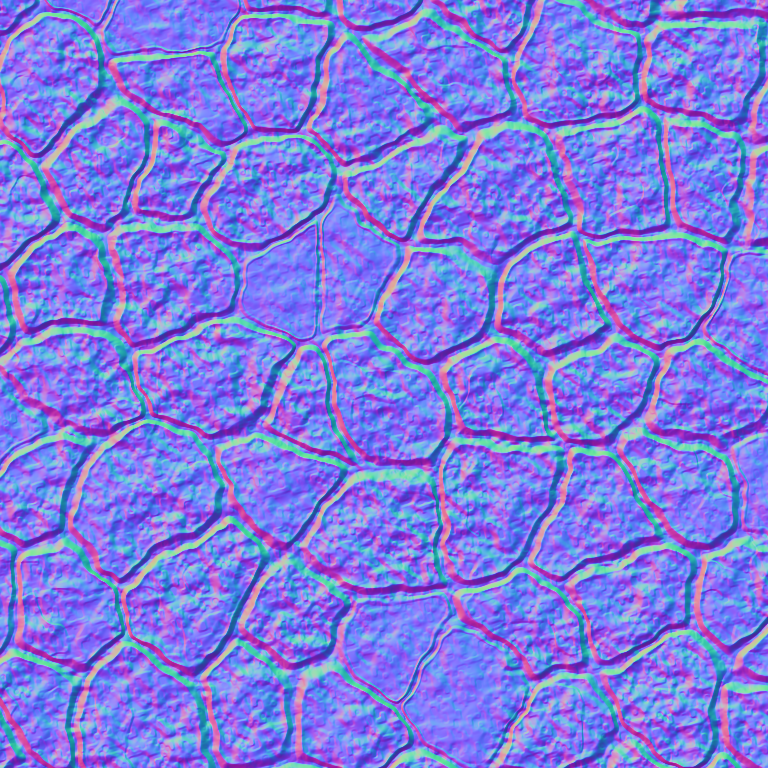
Reproduce this texture map procedurally as a three.js fragment shader.

```glsl
// Tangent-space normal map of a rough fieldstone wall.
// Rounded Voronoi stones with thin ragged rims, ledges and crumbly grain form a
// height field; its finite-difference slope is encoded as a normal colour.

varying vec2 vUv;

const float CELLS = 7.3;          // stones across the canvas
const float JITTER = 0.68;        // irregularity of stone centres
const float ROW_SHIFT = 0.32;     // sideways shift of alternate rows
const float ROUNDING = 0.026;     // corner softness, in cells
const float GAP = 0.012;          // half width of the joints, in cells
const float BEVEL = 0.06;         // width of the rim, in cells
const float RISE = 0.0185;        // stone height above the joints
const float LIP = 0.0022;         // raised line just inside the rim
const float SUNK_SHARE = 0.12;    // share of low, smoother filler stones
const float GRAIN = 0.37;         // slope strength of the fine grain
const float LEDGE = 0.0026;       // height of broken ledges
const float RUBBLE = 0.012;       // height of chips caught in the joints
const float SAMPLE_STEP = 0.0011; // distance between height samples
const float SIDE_GAIN = 0.83;     // strength of the red and green channels
const vec2 TILT = vec2(-0.02, -0.06);

float hash(vec2 p) {
  return fract(sin(dot(p, vec2(127.1, 311.7))) * 43758.5453);
}

float noise(vec2 p) {
  vec2 i = floor(p);
  vec2 f = fract(p);
  vec2 u = f * f * (3.0 - 2.0 * f);
  float low = mix(hash(i), hash(i + vec2(1.0, 0.0)), u.x);
  float high = mix(hash(i + vec2(0.0, 1.0)), hash(i + 1.0), u.x);
  return mix(low, high, u.y);
}

vec2 noise2(vec2 p) {
  return vec2(noise(p), noise(p + 37.3)) - 0.5;
}

// Stone centre of a cell; alternate rows are shifted like masonry.
vec2 stoneCentre(vec2 cell) {
  vec2 jitter = vec2(hash(cell), hash(cell + 61.7)) - 0.5;
  return cell + 0.5 + vec2(ROW_SHIFT * mod(cell.y, 2.0), 0.0) + JITTER * jitter;
}

// x: rounded distance to the stone's edge, y: random value of the stone.
vec2 stone(vec2 q) {
  vec2 base = floor(q);
  vec2 nearest = vec2(0.0);
  vec2 home = base;
  float best = 100.0;
  for (int j = -1; j <= 1; j++) {
    for (int i = -2; i <= 1; i++) {
      vec2 cell = base + vec2(float(i), float(j));
      vec2 r = stoneCentre(cell) - q;
      if (dot(r, r) < best) {
        best = dot(r, r);
        nearest = r;
        home = cell;
      }
    }
  }
  // Smooth minimum over the bisectors rounds the corners.
  float sum = 0.0;
  for (int j = -2; j <= 2; j++) {
    for (int i = -2; i <= 2; i++) {
      vec2 r = stoneCentre(home + vec2(float(i), float(j))) - q;
      vec2 apart = r - nearest;
      if (dot(apart, apart) > 0.0001) {
        float edge = dot(0.5 * (r + nearest), normalize(apart));
        sum += exp(-edge / ROUNDING);
      }
    }
  }
  return vec2(-ROUNDING * log(sum), hash(home + 17.9));
}

// Three octaves of flat-topped crumbs, each turned against the last.
float grain(vec2 p) {
  float sum = 0.0;
  float freq = 44.0;
  for (int i = 0; i < 3; i++) {
    sum += (smoothstep(0.2, 0.8, noise(p * freq)) - 0.5) / freq;
    p = mat2(0.8, 0.6, -0.6, 0.8) * p + 3.7;
    freq *= 1.95;
  }
  return sum * GRAIN;
}

float height(vec2 p) {
  vec2 warp = 0.26 * noise2(p * 11.0) + 0.075 * noise2(p * 38.0);
  vec2 s = stone(p * CELLS + warp + 0.022 * noise2(p * 95.0));
  float width = BEVEL * mix(0.65, 1.35, noise(p * 16.0 + 5.0));
  float body = smoothstep(GAP, GAP + width, s.x);
  float sunk = body * (1.0 - step(SUNK_SHARE, s.y));

  // Rim of uneven height, inner lip and a slight dome.
  float lip = (s.x - GAP - width) / 0.022;
  float rim = mix(0.7, 1.2, noise(p * 10.0 + 31.0)) * mix(0.8, 1.15, s.y);
  float h = body * RISE * mix(rim, 0.2, sunk);
  h += LIP * body * exp(-lip * lip) * (1.0 - sunk);
  h += 0.003 * body * smoothstep(0.0, 0.4, s.x);

  // Broken ledges, uneven grain and loose chips.
  vec2 torn = p + 0.012 * noise2(p * 60.0);
  float ledges = smoothstep(0.48, 0.6, noise(torn * vec2(27.0, 24.0) + 9.0));
  h += LEDGE * body * ledges * (1.0 - 0.85 * sunk);
  h += grain(p) * mix(0.6, 1.4, noise(p * 18.0 + 2.0)) * (1.0 - 0.45 * sunk);
  float chips = smoothstep(0.68, 0.82, noise(p * 9.0 + 20.0));
  chips *= 1.0 - smoothstep(0.03, 0.14, s.x);
  return h + RUBBLE * chips * (noise(p * vec2(85.0, 150.0)) - 0.5);
}

void main() {
  float h = height(vUv);
  float dx = height(vUv + vec2(SAMPLE_STEP, 0.0)) - h;
  float dy = height(vUv + vec2(0.0, SAMPLE_STEP)) - h;
  vec2 slope = vec2(dx, -dy) / SAMPLE_STEP + TILT;
  vec3 normal = normalize(vec3(slope, 1.0));
  normal.xy *= SIDE_GAIN;
  gl_FragColor = vec4(normal * 0.5 + 0.5, 1.0);
}
```
